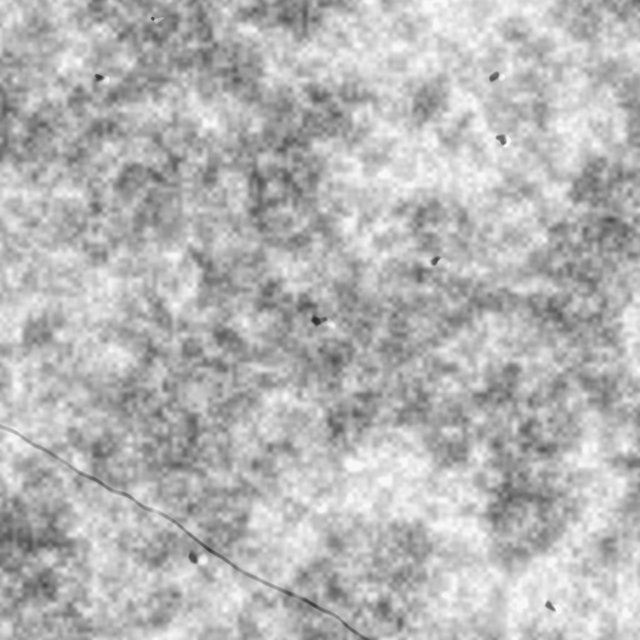
This texture is drawn by a WebGL 2 fragment shader. Its source:

```glsl
#version 300 es
precision highp float;
// Weathered grey stone: pale and dark patches, fine grain, pits and one thin crack.

#define MEAN_TONE 0.738
#define PATCH_SCALE 5.0
#define PATCH_CONTRAST 0.27
#define BLOTCH_SCALE 40.0
#define BLOTCH_CONTRAST 0.25
#define GRAIN_SCALE 128.0
#define GRAIN_CONTRAST 0.18
#define CRACK_WIDTH 0.0026
#define CRACK_DEPTH 0.24
#define PIT_GRID 11.0
#define PIT_CHANCE 0.07
#define PIT_DEPTH 0.38

uniform vec2 u_resolution;
out vec4 fragColor;

// Integer hash of a lattice cell, from 0 to 1
float hash(vec2 cell, uint seed) {
    uvec2 q = uvec2(ivec2(cell)) * uvec2(1597u, 3812u) + seed * uvec2(7919u, 6271u);
    uint h = (q.x ^ (q.y << 8)) * 74773u + q.y;
    h = (h ^ (h >> 15)) * 40503u;
    h = (h ^ (h >> 13)) * 69069u;
    h ^= h >> 16;
    return float(h & 65535u) / 65535.0;
}

// Value noise centred on zero
float noise(vec2 p, uint seed) {
    vec2 cell = floor(p);
    vec2 f = fract(p);
    f = f * f * (3.0 - 2.0 * f);
    float bottom = mix(hash(cell, seed), hash(cell + vec2(1, 0), seed), f.x);
    float top = mix(hash(cell + vec2(0, 1), seed), hash(cell + vec2(1, 1), seed), f.x);
    return mix(bottom, top, f.y) - 0.5;
}

// Broad patches with ragged, fairly firm borders, from -0.5 to 0.5
float patches(vec2 p) {
    vec2 warp = vec2(noise(p * 17.0, 1u), noise(p * 17.0, 2u));
    vec2 q = p + 0.035 * warp;
    float n = 0.45 * noise(q * PATCH_SCALE, 3u)
            + 0.60 * noise(q * PATCH_SCALE * 2.1 + 0.37, 4u)
            + 0.42 * noise(q * PATCH_SCALE * 4.3 + 0.71, 5u);
    return smoothstep(-0.34, 0.34, n) - 0.5;
}

// Coverage of the slanted hairline crack
float crack(vec2 p) {
    float wobble = 0.018 * noise(p.xx * vec2(8.0, 0.0), 6u)
                 + 0.006 * noise(p.xx * vec2(40.0, 0.0), 7u);
    float dist = abs(p.y - 0.33 + 0.57 * p.x - wobble) * 0.87;
    float strength = 0.85 + 0.7 * noise(p * 45.0, 8u);
    return strength * (1.0 - smoothstep(0.3, 1.8, dist / CRACK_WIDTH));
}

// Rare dark pits, each with a pale chip beside it
float pits(vec2 p) {
    vec2 cell = floor(p * PIT_GRID);
    float present = step(hash(cell, 9u), PIT_CHANCE);
    vec2 center = (cell + 0.3 + 0.4 * vec2(hash(cell, 10u), hash(cell, 11u))) / PIT_GRID;
    vec2 offset = p - center;
    offset += 0.012 * vec2(noise(p * 90.0, 12u), noise(p * 90.0, 13u));
    float size = mix(0.007, 0.013, hash(cell, 14u));
    float dark = 1.0 - smoothstep(0.3, 1.0, length(offset) / size);
    float pale = 1.0 - smoothstep(0.3, 1.0, length(offset - vec2(1.3, -0.3) * size) / size);
    return present * (0.45 * pale - dark);
}

void main() {
    vec2 p = gl_FragCoord.xy / min(u_resolution.x, u_resolution.y);

    // Dark patches are rougher than pale ones
    float patchTone = patches(p);
    float roughness = 1.0 - 0.45 * patchTone;
    float blotches = noise(p * BLOTCH_SCALE, 15u) + 0.75 * noise(p * BLOTCH_SCALE * 1.83, 16u);
    float grain = noise(p * GRAIN_SCALE, 17u);

    float tone = MEAN_TONE + PATCH_CONTRAST * patchTone;
    tone += roughness * (BLOTCH_CONTRAST * blotches + GRAIN_CONTRAST * grain);
    tone -= CRACK_DEPTH * crack(p);
    tone += PIT_DEPTH * pits(p);

    fragColor = vec4(vec3(clamp(tone, 0.08, 0.97)), 1.0);
}
```
